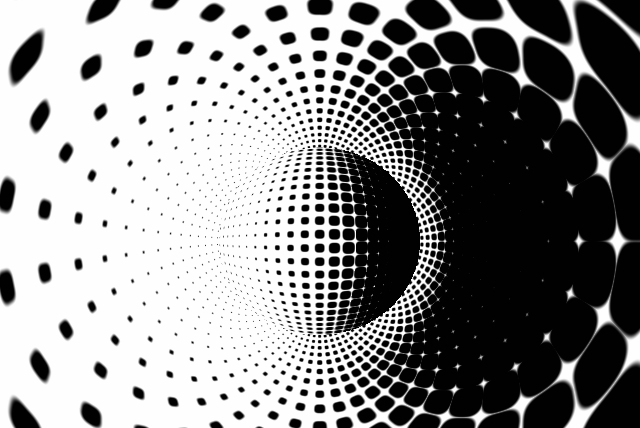
This background is drawn by a Shadertoy shader. Its source:

```glsl
const vec3 PAPER = vec3(0.995);
const vec3 INK = vec3(0.005);
const float RIM = 0.219;

// Grid coordinates on the bulging ball
vec2 ballGrid(vec2 p, float r) {
    return p * vec2(28.5, 30.7) / sqrt(max(1.0 - r * r / 0.075, 0.05));
}

// Grid coordinates of the surrounding field, turned inside out
vec2 fieldGrid(vec2 p, float r) {
    vec2 reach = vec2(4.54, 4.11) / r - vec2(3.0, 2.0);
    return p / r * (reach - 2.05 * max(r - 0.684, 0.0));
}

// Dot sizes, as a share of a cell
float ballDot(float column) {
    return max(0.32 + 0.045 * column + 0.017 * max(column, 0.0), 0.06);
}

float fieldDot(vec2 p, float r, float column) {
    float side = p.x / r;
    float shade = smoothstep(0.225, 0.342, r) * mix(1.0, 0.6, smoothstep(0.45, 0.70, r));
    float light = max(0.27 + 0.03 * column, 0.05);
    return side < 0.0 ? light : 0.27 + 0.4 * side * shade;
}

void mainImage(out vec4 fragColor, in vec2 fragCoord) {
    vec2 p = (fragCoord - iResolution.xy * vec2(0.4995, 0.4365)) / iResolution.y;
    float r = max(length(p), 0.001);
    float ballRadius = length(p / vec2(1.07, 1.0));
    bool onBall = ballRadius < RIM;

    // Choose the surface, then split it into cells
    vec2 ball = ballGrid(p, ballRadius);
    vec2 field = fieldGrid(p, r);
    vec2 ballStep = fwidth(ball);
    vec2 fieldStep = fwidth(field);
    vec2 grid = onBall ? ball : field;
    vec2 gridStep = onBall ? ballStep : fieldStep;
    float column = floor(grid.x + 0.5);
    vec2 cell = abs(fract(grid + vec2(0.5, 0.0)) - 0.5);

    // Rounded square dots with soft edges
    float size = onBall ? ballDot(column) : fieldDot(p, r, column);
    float d = pow(dot(cell * cell, cell), 1.0 / 3.0);
    float blur = clamp(0.5 * max(gridStep.x, gridStep.y) + 0.025, 0.03, 0.25);
    float ink = 1.0 - smoothstep(size - blur, size + blur, d);

    fragColor = vec4(mix(PAPER, INK, ink), 1.0);
}
```
